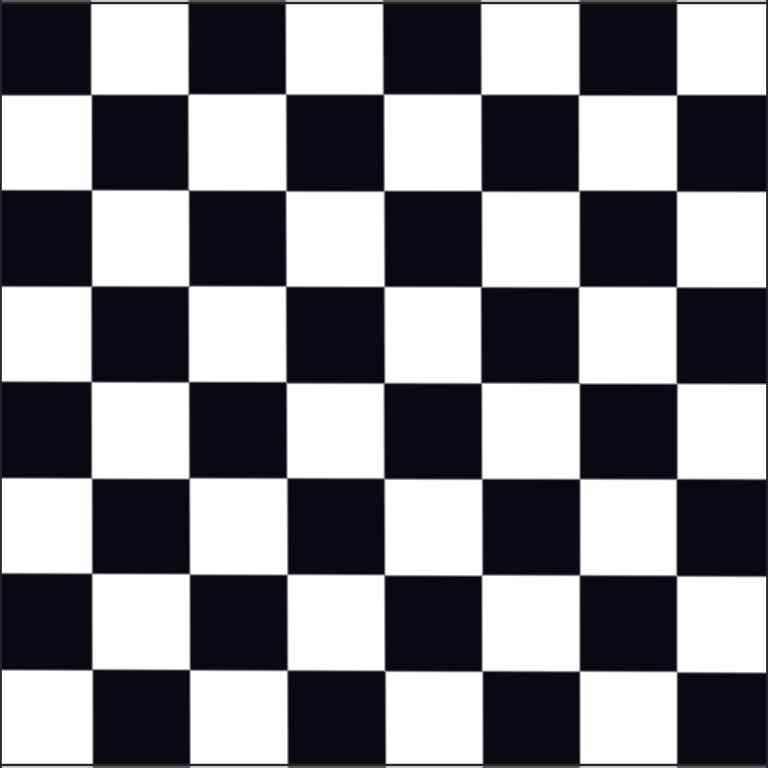
Give the GLSL for this pattern, as a WebGL 1 fragment shader.

```glsl
precision highp float;
// Black and white checkerboard, eight by eight, with soft uneven seams and a thin dark frame.

uniform vec2 u_resolution;

float hash(vec2 p) {
  vec3 q = fract(vec3(p.xyx) * 0.1031);
  q += dot(q, q.yzx + 33.33);
  return fract((q.x + q.y) * q.z);
}

// Coverage of a band of the given half width around zero distance
float band(float dist, float halfWidth, float soft) {
  return 1.0 - smoothstep(halfWidth - soft, halfWidth + soft, abs(dist));
}

// 1 on white squares, 0 on black ones
float checker(vec2 p, float soft) {
  vec2 pitch = vec2(0.12695, 0.125);
  vec2 grid = (p - vec2(0.1198, 0.1263)) / pitch + 1.0;
  vec2 seam = clamp(floor(grid + 0.5), 1.0, 7.0);
  vec2 cell = floor(grid);

  // Lean of the seams, plus a small slip from square to square
  vec2 lean = vec2((p.y - 0.5) * 0.0036 * (1.0 - abs(seam.x - 3.5) / 3.5),
                   (p.x - 0.5) * 0.0040 * (1.0 - p.y));
  vec2 slip = vec2(hash(vec2(seam.x, cell.y + 11.0)),
                   hash(vec2(cell.x + 31.0, seam.y))) - 0.5;
  vec2 dist = (grid - seam) * pitch + lean + slip * 0.0016;

  // Signed side of the nearest seam, flipped on odd seams
  vec2 side = clamp(dist / soft, -1.0, 1.0) * (1.0 - 2.0 * mod(seam, 2.0));
  return 0.5 + 0.5 * side.x * side.y;
}

void main() {
  vec2 p = gl_FragCoord.xy / u_resolution;
  float pixel = 1.0 / min(u_resolution.x, u_resolution.y);

  // Squares
  float white = checker(p, max(0.0017, 0.75 * pixel));
  vec3 color = mix(vec3(0.04, 0.03, 0.07), vec3(1.0), white);

  // Grey sliver outside the top and bottom rails
  vec2 edge = min(p, 1.0 - p);
  float soft = max(0.0007, 0.5 * pixel);
  vec3 sliver = vec3(mix(0.35, 0.82, white));
  color = mix(color, sliver, band(edge.y, 0.003, soft));

  // Frame rails
  float rail = max(band(edge.x - 0.0008, 0.0015, soft),
                   band(edge.y - 0.0040, 0.0016, soft));
  color = mix(color, vec3(0.15, 0.15, 0.16), rail);

  gl_FragColor = vec4(color, 1.0);
}
```
